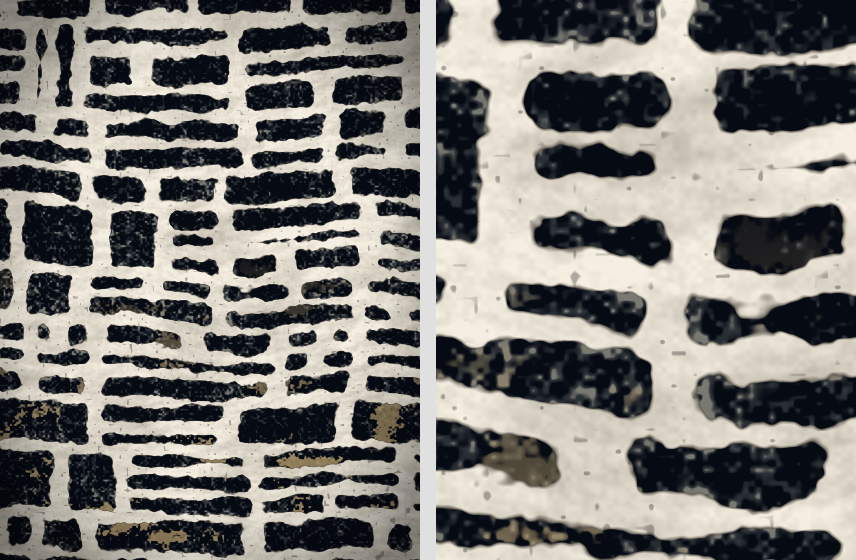
Left, the full canvas; right, a detail of the centre.
A WebGL 1 fragment shader for this texture:

```glsl
precision highp float;
uniform vec2 u_resolution;

const vec3 STONE = vec3(0.022, 0.038, 0.075);
const vec3 STONE_WORN = vec3(0.17, 0.19, 0.21);
const vec3 SPECK = vec3(0.55, 0.54, 0.50);
const vec3 OCHRE = vec3(0.66, 0.57, 0.40);
const vec3 MORTAR_LIGHT = vec3(0.96, 0.935, 0.885);
const vec3 MORTAR_SHADE = vec3(0.76, 0.735, 0.68);
const vec3 RIM = vec3(0.30, 0.28, 0.25);

const vec2 WALL_X = vec2(-0.3, 1.5);
const vec2 WALL_Y = vec2(-0.3, 2.1);
const float BANDS = 17.0;
const float COLUMNS = 6.0;
const float COURSE_HEIGHT = 0.066;
const float BIG_STONE_CHANCE = 0.24;
const float CUT_CHANCE = 0.55;
const vec2 JOINT = vec2(0.014, 0.0115);
const float CORNER = 0.012;
const float VIGNETTE = 0.42;

float hash(vec2 p) {
  return fract(sin(dot(p, vec2(127.1, 311.7))) * 43758.55);
}

float noise(vec2 p) {
  vec2 i = floor(p), f = fract(p);
  f = f * f * (3.0 - 2.0 * f);
  return mix(mix(hash(i), hash(i + vec2(1.0, 0.0)), f.x),
             mix(hash(i + vec2(0.0, 1.0)), hash(i + vec2(1.0, 1.0)), f.x), f.y);
}

float fbm(vec2 p) {
  float sum = 0.0, weight = 0.5;
  for (int i = 0; i < 4; i++) {
    sum += weight * noise(p);
    p = p * 2.07 + 7.3;
    weight *= 0.5;
  }
  return sum / 0.9375;
}

// Jittered division line; the outer two stay fixed
float divider(float i, float count, float seed, float jitter) {
  float inner = step(0.5, i) * step(i, count - 0.5);
  return i + inner * jitter * (hash(vec2(i, seed)) - 0.5);
}

// Part of a range that holds x, after an uneven division
vec2 divide(float x, vec2 range, float count, float seed, float jitter) {
  float size = (range.y - range.x) / count;
  float t = (x - range.x) / size;
  float i = floor(t + 0.5);
  if (t < divider(i, count, seed, jitter)) i -= 1.0;
  return range.x + size * vec2(divider(i, count, seed, jitter),
                               divider(i + 1.0, count, seed, jitter));
}

// Bands hold blocks, blocks hold courses, courses hold one or two stones
float stoneDistance(vec2 p) {
  vec2 ys = divide(p.y, WALL_Y, BANDS, 3.0, 0.6);
  vec2 xs = divide(p.x, WALL_X, COLUMNS, ys.x * 9.0, 0.75);
  float blockSeed = hash(vec2(xs.x, ys.x) * 5.0);
  float courses = max(1.0, floor((ys.y - ys.x) / COURSE_HEIGHT + 0.5));
  if (blockSeed < BIG_STONE_CHANCE) courses = 1.0;
  ys = divide(p.y, ys, courses, blockSeed * 7.0, 0.45);

  float courseSeed = hash(vec2(xs.x, ys.x) * 3.0);
  float cuts = 1.0 + step(courseSeed, CUT_CHANCE);
  xs = divide(p.x, xs, cuts, courseSeed * 11.0, 0.5);

  vec2 id = vec2(xs.x, ys.x) * 13.0;
  vec2 center = vec2(xs.x + xs.y, ys.x + ys.y) * 0.5;
  vec2 extra = vec2(0.012, 0.004) * vec2(hash(id), hash(id + 4.7));
  vec2 halfSize = vec2(xs.y - xs.x, ys.y - ys.x) * 0.5 - JOINT - extra;
  vec2 q = abs(p - center) - halfSize + CORNER;
  return length(max(q, 0.0)) + min(max(q.x, q.y), 0.0) - CORNER;
}

void main() {
  vec2 p = gl_FragCoord.xy / u_resolution.x;
  float pixel = 1.0 / u_resolution.x;

  // Sagging courses and ragged outlines
  vec2 sag = vec2(noise(p * 4.0 + 20.0), noise(p * 3.5)) - 0.5;
  float d = stoneDistance(p + sag * vec2(0.03, 0.045));
  d += 0.017 * (noise(p * vec2(17.0, 22.0)) - 0.5);
  d += 0.009 * (noise(p * 52.0 + 5.0) - 0.5);
  d += 0.005 * (noise(p * 125.0) - 0.5);

  // Mortar with trowelled relief and fine grit
  vec2 ridge = p * vec2(14.0, 26.0) + 3.0 * sag;
  float relief = fbm(ridge) - fbm(ridge + vec2(-0.12, 0.22));
  float tone = 0.32 + 1.0 * (fbm(p * 9.0 + 31.0) - 0.5) + 1.5 * relief;
  tone += 0.3 * (noise(p * 210.0) - 0.5);
  vec3 mortar = mix(MORTAR_LIGHT, MORTAR_SHADE, clamp(tone, 0.0, 1.3));
  mortar *= 1.0 - 0.3 * smoothstep(0.86, 0.96, noise(p * 115.0 + 60.0));
  mortar = mix(RIM, mortar, smoothstep(-0.001, 0.0035, d));

  // Stone with worn streaks, pale specks and ochre patches
  float wear = fbm(p * vec2(13.0, 8.0) + 50.0);
  float streak = noise(p * vec2(75.0, 9.0));
  float rim = smoothstep(-0.014, 0.0, d);
  float grain = 0.6 * noise(p * 190.0 + 9.0) + 0.4 * noise(p * 95.0);
  float exposure = grain + 0.45 * (wear - 0.5) + 0.15 * (streak - 0.5) + 0.09 * rim;
  vec3 stone = mix(STONE, STONE_WORN, smoothstep(0.52, 0.78, exposure));
  stone = mix(stone, SPECK, 0.8 * smoothstep(0.76, 0.92, exposure));
  float low = 1.0 - smoothstep(0.15, 0.65, gl_FragCoord.y / u_resolution.y);
  float patchy = fbm(p * vec2(10.0, 17.0) + 80.0) + 0.3 * (grain - 0.5);
  stone = mix(stone, OCHRE, 0.85 * low * smoothstep(0.66, 0.74, patchy));

  vec3 color = mix(stone, mortar, smoothstep(-pixel, pixel, d));
  vec2 corner = gl_FragCoord.xy / u_resolution - 0.5;
  color *= 1.0 - VIGNETTE * smoothstep(0.13, 0.46, dot(corner, corner));
  gl_FragColor = vec4(color, 1.0);
}
```
